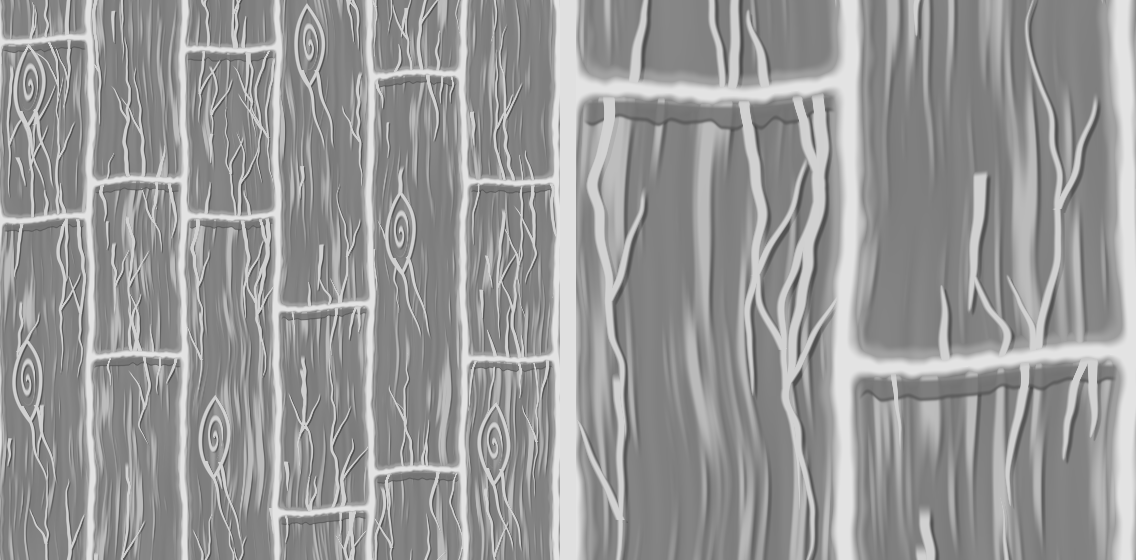
Left, the full canvas; right, a detail of the centre.
Reproduce this texture map procedurally as a Shadertoy shader.

```glsl
// Six columns of carved wooden planks, two to a column, with pale joints.
// Joints, cracks, knots and grain form one groove mask; an offset sample of
// that mask casts the dark relief along the lower right of each groove.

const float TAU = 6.2832;
const float COLUMNS = 6.0;
// Per column: heights of both joints, then knot depth below each (0 = none).
const vec4 LAYOUT[6] = vec4[6](
    vec4(.928, .609, .078, .286), vec4(.677, .365, 0., 0.),
    vec4(.911, .612, 0., .393),   vec4(.451, .086, 0., .164),
    vec4(.867, .160, .284, 0.),   vec4(.674, .358, 0., .152));

struct Plank {
    vec2 pos;     // x from the centre line, y as depth below the top joint
    float len;
    float side;   // distance to the nearer long edge
    float knot;
    float seed;
};

float hash(vec2 p) {
    return fract(sin(dot(p, vec2(127.1, 311.7))) * 43758.5453);
}

float noise(vec2 p) {
    vec2 i = floor(p), f = fract(p);
    f *= f * (3.0 - 2.0 * f);
    return mix(mix(hash(i), hash(i + vec2(1, 0)), f.x),
               mix(hash(i + vec2(0, 1)), hash(i + vec2(1, 1)), f.x), f.y);
}

float stroke(float dist, float halfWidth, float soft) {
    return 1.0 - smoothstep(halfWidth - soft, halfWidth + soft, dist);
}

Plank findPlank(vec2 uv) {
    float sway = .0025 * sin(TAU * (3.0 * uv.y + 2.0 * uv.x))
               + .0012 * sin(TAU * (8.0 * uv.y - 3.0 * uv.x));
    float x = (uv.x + .005 + sway) * COLUMNS;
    float column = mod(floor(x), COLUMNS), fx = fract(x);
    vec4 row = LAYOUT[int(column)];
    float y = uv.y + .003 * sin(TAU * fx + column * 2.0) - .006 * (fx - .5);
    vec2 depth = fract(row.xy - y);
    bool first = depth.x < depth.y;
    float knot = first ? row.z : row.w;
    return Plank(vec2((fx - .5) / COLUMNS, min(depth.x, depth.y)),
                 first ? fract(row.x - row.y) : fract(row.y - row.x),
                 min(fx, 1.0 - fx) / COLUMNS,
                 knot > 0.0 ? knot : -9.0,
                 column * 2.0 + (first ? 0.0 : 1.0));
}

// Pale seam around the plank, with rounded corners and a soft halo.
float joint(Plank p) {
    float ends = min(p.pos.y + .002, p.len - p.pos.y);
    float h = max(.012 - abs(p.side - ends), 0.0) / .012;
    float edge = min(p.side, ends) - h * h * .003;
    edge += (noise(p.pos * vec2(160, 60) + p.seed * 9.0) - .5) * .003;
    return max(1.0 - smoothstep(.0025, .0105, edge),
               .3 * (1.0 - smoothstep(.009, .015, edge)));
}

// Tapered splits: from the top, from the bottom, or floating; some fork.
float cracks(vec2 q, float len, float seed, float soft) {
    float mask = 0.0;
    for (int i = 0; i < 11; i++) {
        vec2 id = vec2(float(i) * 3.7, seed * 5.3 + 1.0);
        float a = hash(id), b = hash(id + 11.0), c = hash(id + 23.0);
        float size = min(mix(.05, .30, b * b), len * .8);
        int kind = i % 3;
        float start = kind == 0 ? 0.0 : (len - size) * (kind == 1 ? 1.0 : c);
        float t = (q.y - start) / size;
        float path = (fract(float(i) * .618 + a * .2) - .5) * .145
                   + (noise(vec2(q.y * 16.0, id.x + seed * 13.0)) - .5) * .022
                   + (noise(vec2(q.y * 55.0, id.x + seed * 17.0)) - .5) * .006;
        float taper = sqrt(clamp(kind == 1 ? t : 1.0 - t, 0.0, 1.0));
        float inside = smoothstep(-.02, .03, t) * smoothstep(1.02, .97, t);
        float width = mix(.0018, .0042, c) * taper;
        mask = max(mask, inside * stroke(abs(q.x - path), width, soft));
        // Slanting fork that rises out of the main split
        float rise = start + size * .6 - q.y;
        float lean = (a < .5 ? -1.0 : 1.0) * rise * .45;
        float fork = stroke(abs(q.x - path - lean), .0026 - rise * .025, soft);
        fork *= step(.55, b) * step(0.0, rise) * smoothstep(.07, .06, rise);
        mask = max(mask, fork);
    }
    return mask;
}

// Pointed eye with a spiral heart and two trailing lines; k is from its centre.
float knotLines(vec2 k, vec2 size, float eye, float soft) {
    float mask = stroke(abs(eye - 1.0) * size.x * .8, .0026, soft);
    float rho = length(k / (size * .62));
    float turn = fract(rho * 1.6 - atan(k.y, k.x) / TAU);
    float spiral = stroke(abs(turn - .5) * size.x * .39, .0018, soft);
    mask = max(mask, spiral * smoothstep(1.0, .9, rho));
    float t = k.y - size.y * .6;
    for (float s = -1.0; s < 2.0; s += 2.0) {
        float path = s * .010 + .28 * t + .003 * sin(t * 70.0 + s);
        float tail = stroke(abs(k.x - path), .0034 - t * .015, soft);
        mask = max(mask, tail * step(0.0, t) * smoothstep(.15, .13, t));
    }
    return mask;
}

float grain(vec2 q, float seed) {
    q.x += (noise(q * vec2(14, 9) + seed * 7.0) - .5) * .012;
    float fibre = noise(vec2(q.x * 190.0 + seed * 31.0, q.y * 12.0));
    float fine = noise(vec2(q.x * 340.0 - seed * 19.0, q.y * 26.0));
    float density = noise(q * vec2(24, 7) + seed * 3.0);
    return smoothstep(.52, .9, fibre * .75 + fine * .25 + .4 * (density - .5));
}

float grooves(vec2 uv, float soft) {
    Plank p = findPlank(uv);
    vec2 size = vec2(.025, .072), k = p.pos - vec2(-.028, p.knot);
    float eye = abs(k.x) / size.x + k.y * k.y / (size.y * size.y);
    vec2 bulge = k / (size * vec2(1.4, 1.1));
    vec2 q = vec2(k.x / (1.0 + 1.2 * exp(-dot(bulge, bulge))) - .028, p.pos.y);
    float outside = smoothstep(.9, 1.15, eye);
    float lines = max(cracks(q, p.len, p.seed, soft) * outside,
                      knotLines(k, size, eye, soft));
    float fibres = grain(q, p.seed) * mix(.3, .6, outside);
    return max(joint(p), max(lines * .82, fibres));
}

void mainImage(out vec4 fragColor, in vec2 fragCoord) {
    vec2 uv = fragCoord / iResolution.xy;
    float soft = max(.0011, .7 / iResolution.y);
    float groove = grooves(uv, soft);
    float above = grooves(uv + vec2(-.0022, .0022), soft);
    Plank p = findPlank(uv);

    // Flat wood, pale grooves and relief shadow
    float wood = .505 + .05 * (noise(p.pos * vec2(150, 8) + p.seed * 5.0) - .5);
    float tone = mix(wood, .89, groove);
    tone -= .22 * max(above - groove, 0.0);

    // Shaded ledge with a ragged lip under each cross joint
    float ragged = p.pos.y + .006 * (noise(vec2(p.pos.x * 130.0, p.seed)) - .5);
    float ledge = smoothstep(.005, .008, p.pos.y)
                * smoothstep(.0185, .0165, ragged) * smoothstep(.008, .013, p.side);
    float open = 1.0 - smoothstep(.6, .8, groove);
    float lip = stroke(abs(ragged - .017), .0012, soft) * smoothstep(.008, .013, p.side);
    tone = mix(tone, .45, .85 * ledge * open) - .09 * lip * open;
    fragColor = vec4(vec3(tone), 1.0);
}
```
